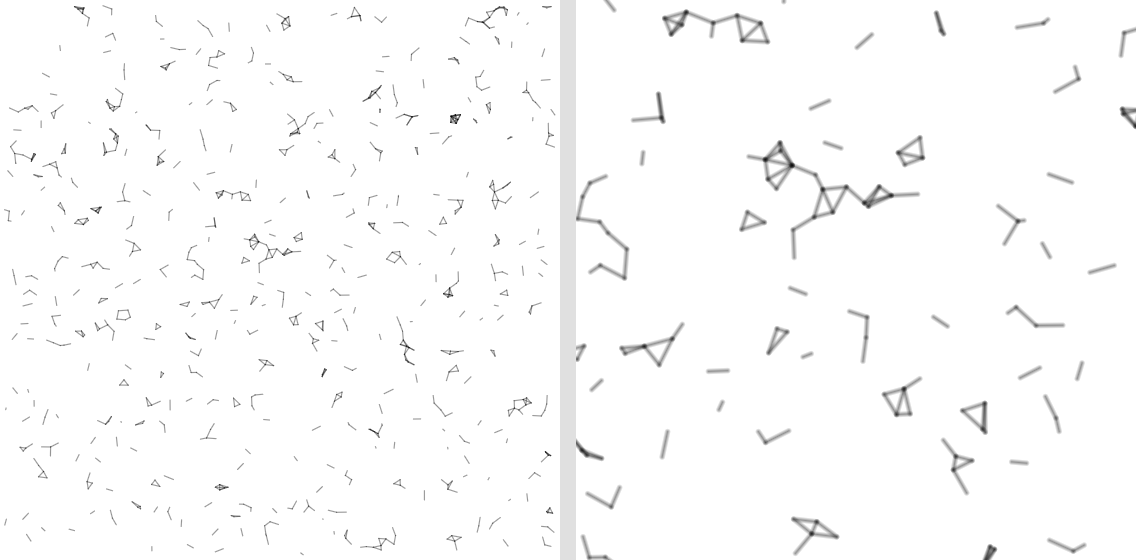
Left, the full canvas; right, a detail of the centre.
Give the GLSL for this pattern, as a three.js fragment shader.

```glsl
// Sparse proximity graph: fine translucent strokes join random points on white.
// Points are Poisson scattered over a grid; each pair closer than REACH is
// joined, and overlapping strokes multiply so that joints and knots darken.

#define POINTS 1480.0     // expected number of points on the canvas
#define GRID 52.0         // cells per side; one cell spans REACH + LINE_WIDTH
#define REACH 0.0174      // longest joined distance
#define LINE_WIDTH 0.00195
#define INK_ALPHA 0.42
#define MARGIN 0.008      // empty border
#define SLOTS 4           // most points in one cell
#define NEAR_SLOTS 36     // slots in a 3 by 3 block of cells

varying vec2 vUv;

const vec3 PAPER = vec3(1.0);
const vec3 INK = vec3(0.0);
const vec2 ABSENT = vec2(-9.0);

float hash(vec2 p) {
  return fract(sin(dot(p, vec2(127.1, 311.7))) * 43758.5453);
}

vec2 scatterPoint(vec2 cell, float slot) {
  vec2 seed = cell + 17.37 * (slot + 1.0);
  vec2 jitter = vec2(hash(seed), hash(seed + vec2(41.23, 73.91)));
  return (cell + jitter) / GRID;
}

float segmentDistance(vec2 p, vec2 a, vec2 b) {
  vec2 ap = p - a;
  vec2 ab = b - a;
  float t = clamp(dot(ap, ab) / max(dot(ab, ab), 1e-9), 0.0, 1.0);
  return length(ap - ab * t);
}

bool insideMargin(vec2 p) {
  vec2 fromCenter = abs(p - 0.5);
  return max(fromCenter.x, fromCenter.y) < 0.5 - MARGIN;
}

void main() {
  vec2 uv = vUv;
  vec2 home = floor(uv * GRID);
  float meanCount = POINTS / (GRID * GRID);

  // Gather the points that could own a stroke through this spot.
  vec2 nearby[NEAR_SLOTS];
  for (int c = 0; c < 9; c++) {
    float row = floor((float(c) + 0.5) / 3.0);
    vec2 cell = home + vec2(float(c) - 3.0 * row, row) - 1.0;

    // Inverting the Poisson distribution decides how many slots are filled.
    float remaining = hash(cell + 5.71);
    float term = exp(-meanCount);
    for (int k = 0; k < SLOTS; k++) {
      vec2 point = ABSENT;
      remaining -= term;
      term *= meanCount / float(k + 1);
      if (remaining > 0.0) {
        vec2 candidate = scatterPoint(cell, float(k));
        bool close = distance(candidate, uv) < REACH + LINE_WIDTH;
        if (close && insideMargin(candidate)) point = candidate;
      }
      nearby[c * SLOTS + k] = point;
    }
  }

  // Join close pairs; every stroke lets part of the paper show through.
  float paperShare = 1.0;
  for (int i = 0; i < NEAR_SLOTS; i++) {
    vec2 a = nearby[i];
    if (a.x < -1.0) continue;
    for (int j = 0; j < NEAR_SLOTS; j++) {
      if (j >= i) break;
      vec2 b = nearby[j];
      if (distance(a, b) > REACH) continue;
      float d = segmentDistance(uv, a, b);
      float coverage = clamp(1.0 - d / LINE_WIDTH, 0.0, 1.0);
      paperShare *= 1.0 - INK_ALPHA * coverage;
    }
  }

  gl_FragColor = vec4(mix(INK, PAPER, paperShare), 1.0);
}
```
